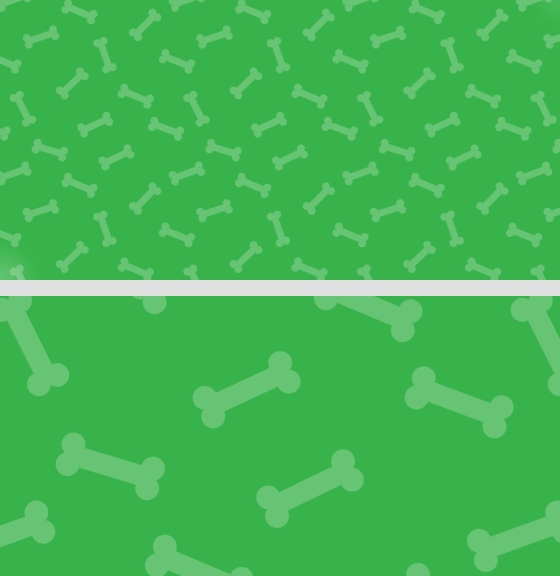
Top: the whole. Bottom: its middle third, enlarged.
This pattern is drawn by a Shadertoy shader. Its source:

```glsl
// Draws a repeating scatter of pale, translucent bones on a flat green ground.

const vec3 GREEN = vec3(0.22, 0.70, 0.29);
const vec3 WHITE = vec3(1.0);
const float TILE = 0.62;          // repeat size, in canvas heights
const int BONES = 13;             // bones per tile
const float BONE_OPACITY = 0.23;

// Distance to a bone along x: a straight shaft with two round knobs per end.
float boneDistance(vec2 p, float halfLength, float halfWidth, float knobRadius) {
    p = abs(p);
    float shaft = max(p.x - halfLength, p.y - halfWidth);
    float knob = length(p - vec2(halfLength, halfWidth)) - knobRadius;
    return min(shaft, knob);
}

// Turns p into the frame of an axis at the given angle.
vec2 rotateInto(vec2 p, float angle) {
    float c = cos(angle), s = sin(angle);
    return vec2(c * p.x + s * p.y, c * p.y - s * p.x);
}

// Shortest offset between two points on a repeating square tile.
vec2 wrapOffset(vec2 offset, float size) {
    return offset - size * floor(offset / size + 0.5);
}

// Evenly spread lattice, loosened by layered sines.
vec2 bonePosition(float index, float count, float size, float looseness) {
    vec2 lattice = vec2(index, mod(index * 5.0 + 3.0, count));
    vec2 drift = 0.6 * sin(index * vec2(2.7, 4.1) + vec2(0.4, 1.9))
               + 0.4 * sin(index * vec2(7.3, 5.9) + vec2(2.2, 0.7));
    return (lattice + looseness * drift) * size / count;
}

// Four leading directions with a slight wobble.
float boneAngle(int index) {
    float degrees[6] = float[6](-22.0, 22.0, -67.0, 22.0, -20.0, 45.0);
    return radians(degrees[index % 6] + 4.0 * sin(float(index) * 3.7));
}

// Distance to the nearest bone of the repeating scatter.
float scatterDistance(vec2 p) {
    float nearest = TILE;
    for (int i = 0; i < BONES; i++) {
        vec2 center = bonePosition(float(i), float(BONES), TILE, 0.45);
        vec2 local = rotateInto(wrapOffset(p - center, TILE), boneAngle(i));
        nearest = min(nearest, boneDistance(local, 0.0495, 0.0122, 0.0142));
    }
    return nearest;
}

// Soft light that fades away from a corner.
float cornerGlow(vec2 p, vec2 corner, float radius, float strength) {
    return strength * (1.0 - smoothstep(0.0, radius, distance(p, corner)));
}

void mainImage(out vec4 fragColor, in vec2 fragCoord) {
    vec2 p = fragCoord / iResolution.y;
    float aspect = iResolution.x / iResolution.y;
    float edge = 0.8 / iResolution.y;

    // Ground with faintly lit opposite corners
    float glow = cornerGlow(p, vec2(0.0), 0.16, 0.2)
               + cornerGlow(p, vec2(aspect, 1.0), 0.12, 0.08);
    vec3 color = mix(GREEN, WHITE, glow);

    // Translucent bones
    float cover = 1.0 - smoothstep(-edge, edge, scatterDistance(p));
    color = mix(color, WHITE, BONE_OPACITY * cover);

    fragColor = vec4(color, 1.0);
}
```
